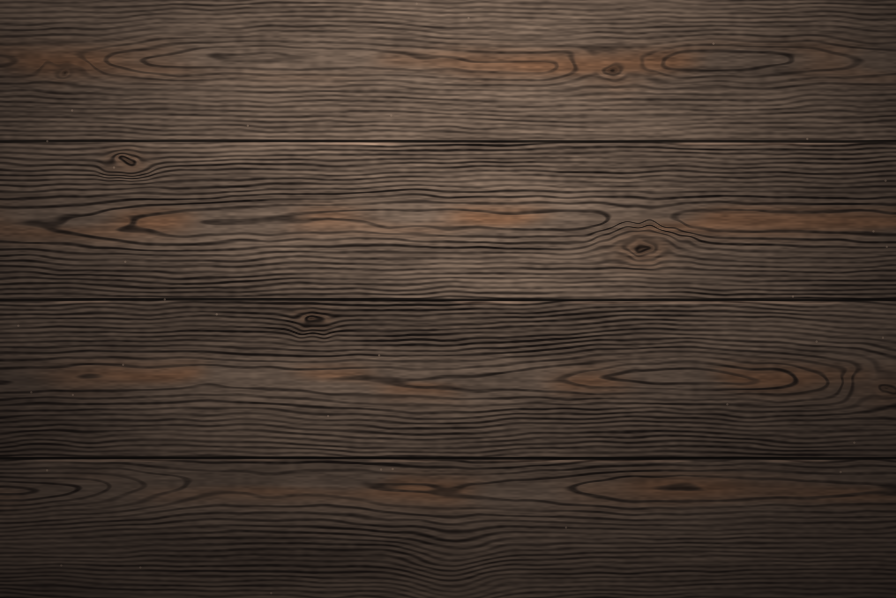
A WebGL 1 fragment shader for this texture:

```glsl
precision highp float;
// Four dark, weathered wooden planks with fine ring grain, knots and soft overhead light.
uniform vec2 u_resolution;

float hash(vec2 p) {
  vec3 q = fract(vec3(p.xyx) * 0.1031);
  q += dot(q, q.yzx + 33.33);
  return fract((q.x + q.y) * q.z);
}

float noise(vec2 p) {
  vec2 i = floor(p), f = fract(p);
  f = f * f * (3.0 - 2.0 * f);
  return mix(mix(hash(i), hash(i + vec2(1, 0)), f.x),
             mix(hash(i + vec2(0, 1)), hash(i + vec2(1, 1)), f.x), f.y);
}

// Knot position relative to the plank's middle: side 0 is left, 1 is right
vec2 knotPosition(float plank, float side) {
  float row = 3.0 - plank;
  vec2 left = vec2(0.107 + 0.104 * row * row, 0.1 - 0.117 * step(2.5, plank));
  vec2 right = vec2(1.025 + 0.05 * pow(row + 0.001, 3.2), -0.045 + 0.03 * mod(plank, 2.0));
  return mix(left, right, side);
}

void main() {
  vec2 uv = gl_FragCoord.xy / u_resolution;
  vec2 pos = gl_FragCoord.xy / u_resolution.y;
  float pixel = 1.0 / u_resolution.y;

  // Plank layout, with slightly uneven joints
  float plankHeight = 0.265;
  float rows = (pos.y + 0.031 + 0.002 * (noise(vec2(pos.x * 5.0, 3.0)) - 0.5)) / plankHeight;
  float plank = floor(rows);
  float lowest = 1.0 - step(0.5, plank);
  vec2 local = vec2(pos.x, (rows - plank - 0.5) * plankHeight);
  vec2 seed = pos + plank * vec2(17.3, 5.7);

  // Annual rings: a wavering cut through a trunk lying along the plank
  float heart = 0.085 * lowest;
  float v = local.y - heart;
  v += 0.02 * (noise(seed * vec2(2.5, 5.0)) - 0.5);
  v += 0.007 * (noise(seed * vec2(11.0, 26.0)) - 0.5);
  float bend = (pos.x - 0.76) / 0.07;
  v += 0.022 * exp(-bend * bend) * (1.0 - smoothstep(0.05, 0.17, pos.y)) * lowest;
  float depth = 0.008 + 0.042 * noise(vec2(seed.x * 2.6, plank * 7.0));
  float radius = length(vec2(v, depth));
  float slope = clamp(abs(v) / radius, 0.15, 1.0);

  // Knots pull the rings into ragged whorls around a small dark core
  float core = 0.0;
  float whorl = 0.0;
  for (int i = 0; i < 2; i++) {
    float side = float(i);
    vec2 knot = knotPosition(plank, side);
    vec2 d = (local - knot) * vec2(0.6, 1.0);
    d += 0.012 * (vec2(noise(seed * 45.0), noise(seed * 45.0 + 9.0)) - 0.5);
    float size = mix(0.021, 0.032, side);
    float present = step(0.5, plank);
    float pull = present * exp(-dot(d, d) / (size * size));
    float knotRadius = length(vec2(knot.y - heart, depth));
    radius = mix(radius, knotRadius + length(d), pull);
    whorl = max(whorl, pull);
    core = max(core, present * (1.0 - smoothstep(0.1, 0.35, length(d) / size)));
  }
  slope = mix(slope, 0.9, whorl);

  // Thin dark latewood lines, varied along their length
  float phase = radius * 128.0 + 0.4 * noise(seed * vec2(20.0, 70.0));
  float offLine = abs(fract(phase) - 0.5);
  float line = 1.0 - smoothstep(0.02, 0.08 + 0.36 * slope, offLine);
  line *= 0.4 + 0.8 * noise(vec2(seed.x * 5.0, phase * 0.8));
  line *= plank > 2.5 ? 0.65 : 1.0;

  // Fibres, stains and worn patches
  float fibre = noise(seed * vec2(14.0, 240.0)) - 0.5;
  float pores = noise(seed * vec2(80.0, 340.0)) - 0.5;
  float stain = noise(seed * vec2(2.2, 13.0)) - 0.5;
  float tone = 0.6 + 0.2 * fibre + 0.15 * pores + 0.22 * stain - 0.43 * line;
  tone -= 0.2 * core;

  // Light falls from above the middle and fades to the corners
  vec2 away = (uv - vec2(0.5, 0.77)) * vec2(1.25, 1.05);
  float light = 0.2 + 1.1 * exp(-2.3 * dot(away, away));
  tone = clamp(tone, 0.05, 1.1) * light;

  vec3 color = mix(vec3(0.065, 0.05, 0.045), vec3(0.56, 0.47, 0.40), tone);

  // Warm heartwood between the wide rings and around the knots
  float warm = exp(-v * v / 0.0006) * smoothstep(0.3, 0.8, noise(seed * vec2(7.0, 24.0)));
  warm = max(warm, 0.5 * whorl) * (1.0 - 0.7 * line);
  color *= mix(vec3(1.0), vec3(1.15, 0.99, 0.86), warm);

  // Joints: a dark gap, deeper lower down, with a broken bright lip beneath
  float joint = (rows - floor(rows + 0.5)) * plankHeight;
  float lip = 1.0 - smoothstep(0.001, 0.002 + pixel, abs(joint + 0.0045));
  color += vec3(0.13, 0.1, 0.08) * lip * light * smoothstep(0.45, 0.7, noise(vec2(seed.x * 9.0, plank)));
  float gap = 1.0 - smoothstep(0.0008, 0.0018 + pixel, abs(joint));
  color = mix(color, vec3(0.035, 0.028, 0.025), gap * (0.95 - 0.25 * uv.y));

  // Sparse pale chips
  vec2 cell = floor(pos * 45.0);
  vec2 chip = fract(pos * 45.0) - 0.25 - 0.5 * vec2(hash(cell + 3.1), hash(cell + 8.7));
  float chipMask = step(0.988, hash(cell)) * (1.0 - smoothstep(0.03, 0.06 + 45.0 * pixel, length(chip)));
  color = mix(color, vec3(0.56, 0.47, 0.40), 0.5 * chipMask * light);

  gl_FragColor = vec4(color, 1.0);
}
```
